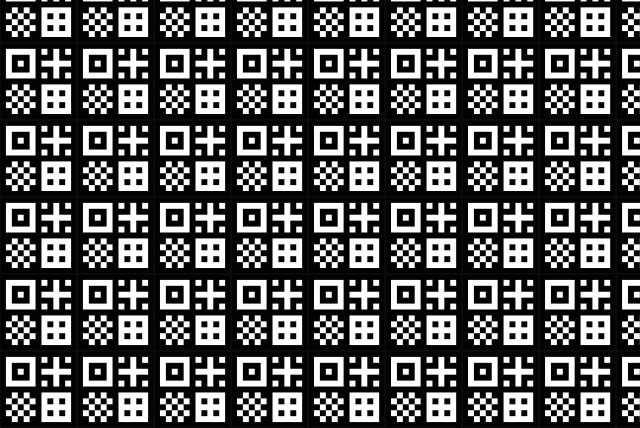
Give the GLSL for this pattern, as a Shadertoy shader.

```glsl
const float TILES_ACROSS = 8.31;   // tile repeats over the canvas width
const float TILE_CELLS = 13.0;     // cells along one tile side
const float MOTIF_PITCH = 6.0;     // five motif cells plus one gap
const float SEAM_WIDTH = 0.2;      // in cells
const vec3 INK = vec3(0.006);
const vec3 PAPER = vec3(0.995);
const vec3 SEAM = vec3(0.065);

// Motifs are 5x5 cells; c runs from -2 to 2 around the centre.
float ringMotif(vec2 c) {
    float r = max(abs(c.x), abs(c.y));
    return float(r != 1.0);
}

float crossMotif(vec2 c) {
    bool bars = c.x * c.y == 0.0;
    bool corners = abs(c.x * c.y) == 4.0;
    return float(bars || corners);
}

float checkerMotif(vec2 c) {
    return mod(c.x + c.y, 2.0);
}

float dotsMotif(vec2 c) {
    return float(abs(c.x * c.y) != 1.0);
}

// Paper (1) or ink (0) for one whole cell of the endless grid
float cellValue(vec2 cell) {
    vec2 local = mod(cell + 0.5, TILE_CELLS) - 0.5;
    local = floor(local + 0.5) - 1.0;
    vec2 quadrant = floor(local / MOTIF_PITCH);
    vec2 c = local - quadrant * MOTIF_PITCH - 2.0;
    bool gap = max(c.x, c.y) > 2.0 || min(quadrant.x, quadrant.y) < 0.0;
    if (gap) return 0.0;
    if (quadrant.y > 0.5) return quadrant.x < 0.5 ? ringMotif(c) : crossMotif(c);
    return quadrant.x < 0.5 ? checkerMotif(c) : dotsMotif(c);
}

// Box-filtered cells: blend the four around the nearest grid corner
float smoothCells(vec2 p, float pixel) {
    vec2 corner = floor(p + 0.5);
    vec2 t = clamp((p - corner) / pixel + 0.5, 0.0, 1.0);
    float below = mix(cellValue(corner - 1.0), cellValue(corner + vec2(0.0, -1.0)), t.x);
    float above = mix(cellValue(corner + vec2(-1.0, 0.0)), cellValue(corner), t.x);
    return mix(below, above, t.y);
}

// Box-filtered hairline along the tile borders
float seamCoverage(vec2 p, float pixel) {
    vec2 d = abs(p - TILE_CELLS * floor(p / TILE_CELLS + 0.5));
    vec2 hi = min(d + 0.5 * pixel, vec2(0.5 * SEAM_WIDTH));
    vec2 lo = max(d - 0.5 * pixel, vec2(-0.5 * SEAM_WIDTH));
    vec2 cover = clamp((hi - lo) / pixel, 0.0, 1.0);
    return max(cover.x, cover.y);
}

void mainImage(out vec4 fragColor, in vec2 fragCoord) {
    float pixel = TILES_ACROSS * TILE_CELLS / iResolution.x; // cells per pixel
    vec2 p = fragCoord * pixel;

    vec3 color = mix(INK, SEAM, seamCoverage(p, pixel));
    color = mix(color, PAPER, smoothCells(p, pixel));
    fragColor = vec4(color, 1.0);
}
```
